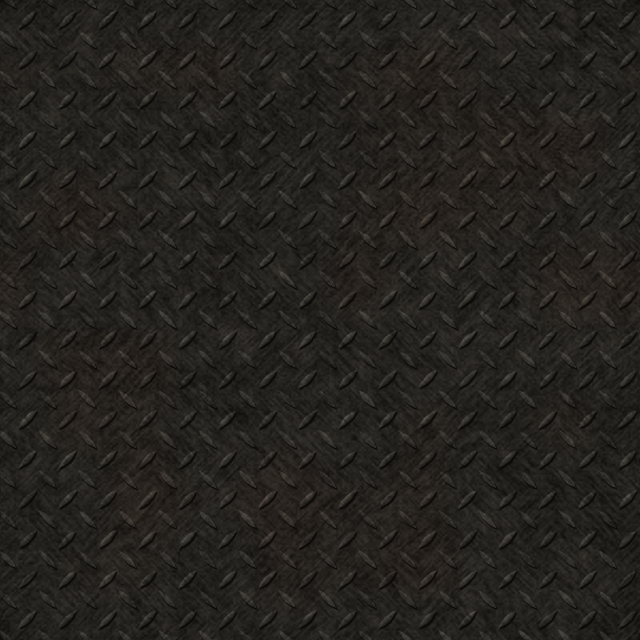
A WebGL 1 fragment shader for this texture:

```glsl
precision highp float;

uniform vec2 u_resolution;

const float REPEATS = 16.0;                    // cells across and down
const vec2 FIRST_LUG = vec2(0.685, 0.52);      // lug centre within a cell
const float HALF_LENGTH = 0.315;               // lug size in cells
const float HALF_WIDTH = 0.077;
const float EDGE_WEAR = 0.022;
const vec2 SHADOW_OFFSET = vec2(0.028, -0.044);
const float SHADOW_SPREAD = 0.006;
const float SHADOW_STRENGTH = 0.92;
const float LUG_VARIATION = 0.14;
const float LUG_WEAR = 0.42;
const float BLOTCHES = 0.72;
const float GRAIN = 0.62;
const float SCRATCHES = 0.72;
const vec3 PIT = vec3(0.094, 0.086, 0.073);
const vec3 SCUFF = vec3(0.190, 0.179, 0.161);
const vec3 SHADOW = vec3(0.040, 0.034, 0.026);
const vec3 LUG_DARK = vec3(0.135, 0.127, 0.112);
const vec3 LUG_LIGHT = vec3(0.262, 0.251, 0.230);
const vec3 RUST_TINT = vec3(1.05, 0.985, 0.96);

float hash(vec2 p) {
  return fract(sin(dot(p, vec2(127.1, 311.7))) * 43758.5453);
}

// Value noise that wraps after a whole number of lattice steps
float noise(vec2 p, vec2 period) {
  vec2 i = floor(p);
  vec2 f = fract(p);
  f = f * f * (3.0 - 2.0 * f);
  vec2 a = mod(i, period);
  vec2 b = mod(i + 1.0, period);
  return mix(mix(hash(a), hash(vec2(b.x, a.y)), f.x),
             mix(hash(vec2(a.x, b.y)), hash(b), f.x), f.y);
}

float tileNoise(vec2 uv, float n) {
  return noise(uv * n, vec2(n));
}

// Layered blotches, centred on zero, strongest at middle sizes
float blotches(vec2 uv) {
  float sum = 0.22 * (tileNoise(uv, 11.0) - 0.5);
  float amplitude = 0.36;
  float n = 23.0;
  for (int i = 0; i < 4; i++) {
    sum += amplitude * (tileNoise(uv, n) - 0.5);
    amplitude *= 0.9;
    n *= 2.0;
  }
  return sum;
}

// Fine strokes along both diagonals, each showing in its own patches
float scratches(vec2 uv) {
  vec2 diagonal = vec2(uv.x + uv.y, uv.x - uv.y);
  vec2 rising = vec2(36.0, 210.0);
  vec2 falling = vec2(210.0, 36.0);
  float patches = smoothstep(0.3, 0.7, tileNoise(uv, 19.0));
  return mix(noise(diagonal * rising, rising),
             noise(diagonal * falling, falling), patches) - 0.5;
}

// Signed distance to a pointed lens lying along x
float lens(vec2 p) {
  float radius = (HALF_LENGTH * HALF_LENGTH + HALF_WIDTH * HALF_WIDTH) / (2.0 * HALF_WIDTH);
  return length(vec2(p.x, abs(p.y) + radius - HALF_WIDTH)) - radius;
}

// Lens along a diagonal: slope 1 rises, slope -1 falls
float lug(vec2 p, float slope) {
  return lens(vec2(p.x + slope * p.y, p.y - slope * p.x) * 0.70711);
}

void main() {
  vec2 uv = gl_FragCoord.xy / u_resolution;
  float blur = 0.5 * REPEATS / min(u_resolution.x, u_resolution.y);

  // Worn plate
  float blotch = blotches(uv);
  float grain = tileNoise(uv, 300.0) - 0.5;
  float scratch = scratches(uv);
  float tone = 0.5 + BLOTCHES * blotch + GRAIN * grain + SCRATCHES * scratch;
  vec3 color = mix(PIT, SCUFF, clamp(tone, -0.3, 1.5));

  // Two crossed sets of raised lugs with ragged edges
  float ragged = EDGE_WEAR * (tileNoise(uv, 130.0) - 0.4);
  for (int i = 0; i < 2; i++) {
    float set = float(i);
    float slope = 1.0 - 2.0 * set;
    vec2 grid = uv * REPEATS - FIRST_LUG + 0.5 * set + 0.5;
    vec2 p = fract(grid) - 0.5;
    float variation = hash(mod(floor(grid), REPEATS) + 37.0 * set) - 0.5;

    float shade = lug(p - SHADOW_OFFSET, slope) - SHADOW_SPREAD + ragged;
    float shadow = 1.0 - smoothstep(-0.01 - blur, 0.01 + blur, shade);
    color = mix(color, SHADOW, SHADOW_STRENGTH * shadow);

    float rise = lug(p - SHADOW_OFFSET, slope) - lug(p + SHADOW_OFFSET, slope);
    float lit = 0.5 + 0.25 * rise / length(SHADOW_OFFSET);
    vec3 face = mix(LUG_DARK, LUG_LIGHT, lit);
    face *= 1.0 + LUG_VARIATION * variation + LUG_WEAR * (blotch + grain + scratch);
    float cover = 1.0 - smoothstep(-blur, blur, lug(p, slope) + ragged);
    color = mix(color, face, cover);
  }

  // Faint rust in broad patches
  float rust = smoothstep(0.5, 0.9, tileNoise(uv, 9.0));
  color *= mix(vec3(1.0), RUST_TINT, rust);
  gl_FragColor = vec4(color, 1.0);
}
```
